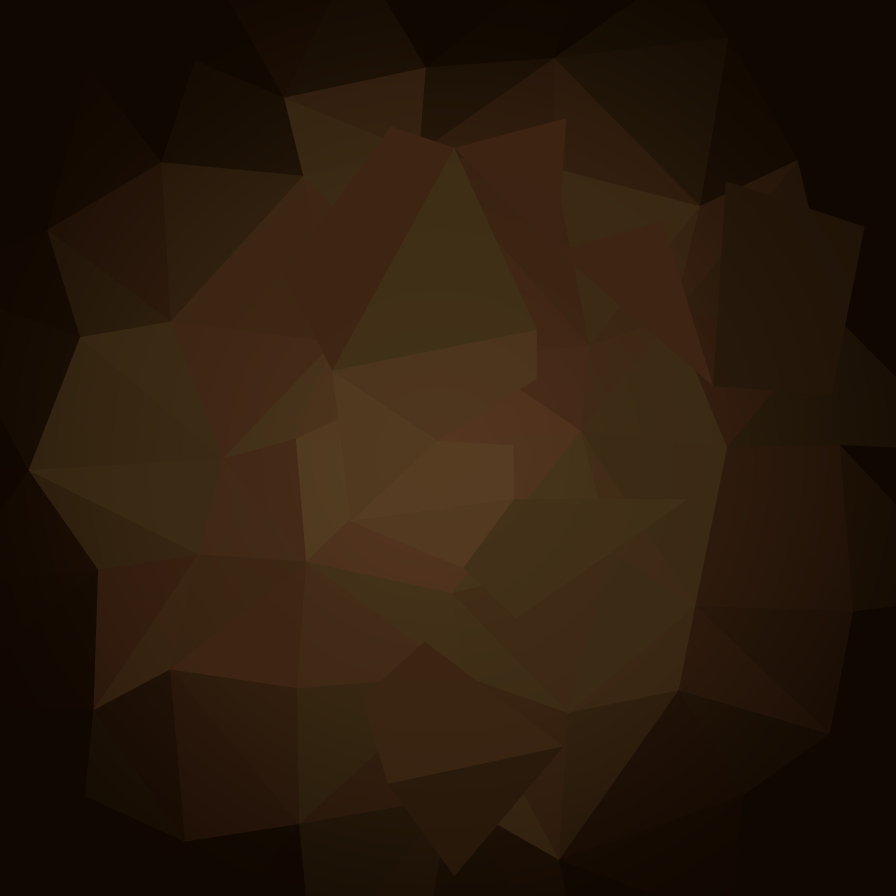
A WebGL 2 fragment shader for this background:

```glsl
#version 300 es
precision highp float;
// Low-poly backdrop: brown facets glowing at the centre and fading to a dark rim.

#define GRID 7.0
#define JITTER 0.31
#define CENTER vec2(0.490, 0.490)
#define CORE vec3(0.340, 0.240, 0.135)
#define WARM vec3(0.235, 0.152, 0.075)
#define SHADE vec3(0.062, 0.028, 0.000)
#define RADIUS_NOISE 0.085
#define FACET_SLOPE 0.35

uniform vec2 u_resolution;
out vec4 fragColor;

vec2 hash2(vec2 p) {
    vec3 q = fract(p.xyx * vec3(0.1031, 0.1030, 0.0973));
    q += dot(q, q.yzx + 33.33);
    return fract((q.xx + q.yz) * q.zy);
}

float cross2(vec2 a, vec2 b) {
    return a.x * b.y - a.y * b.x;
}

// Glow colour at a radius; hue leans from olive (-1) to red (+1)
vec3 glow(float r, float hue) {
    vec3 c = mix(CORE, WARM, smoothstep(0.0, 0.30, r));
    c = mix(c, SHADE, smoothstep(0.28, 0.56, r));
    return c * (1.0 + hue * vec3(0.02, -0.09, -0.03));
}

// Distance inside an edge; repeated corners are ignored
float edgeInside(vec2 p, vec2 a, vec2 b, float side) {
    vec2 e = b - a;
    float len = length(e);
    return len < 1e-5 ? 1.0 : side * cross2(e, p - a) / len;
}

// Smooth coverage of a convex quad, or a triangle when c equals d
float coverage(vec2 p, vec2 a, vec2 b, vec2 c, vec2 d, float px) {
    float side = sign(cross2(c - a, d - b) + 1e-7);
    float inside = min(min(edgeInside(p, a, b, side), edgeInside(p, b, c, side)),
                       min(edgeInside(p, c, d, side), edgeInside(p, d, a, side)));
    return clamp(inside / px + 0.5, 0.0, 1.0);
}

vec2 meshPoint(vec2 id) {
    return (id + 0.5 + JITTER * (2.0 * hash2(id + 17.0) - 1.0)) / GRID;
}

// Adds one mesh triangle as weighted colour
void addTriangle(inout vec4 sum, vec2 p, vec2 a, vec2 b, vec2 c, vec2 seed, float px) {
    float w = coverage(p, a, b, c, c, px);
    vec2 rnd = hash2(seed);
    float r = mix(length((a + b + c) / 3.0 - CENTER), length(p - CENTER), FACET_SLOPE);
    r = max(r + RADIUS_NOISE * (rnd.x - 0.5), 0.0);
    sum += w * vec4(glow(r, 2.0 * rnd.y - 1.0), 1.0);
}

// Jittered grid with each cell split along a random diagonal
vec3 facetMesh(vec2 p, float px) {
    vec2 cell = floor(p * GRID - 0.5);
    vec4 sum = vec4(glow(length(p - CENTER), 0.0), 1.0) * 1e-3;
    for (int j = -1; j <= 1; j++) {
        for (int i = -1; i <= 1; i++) {
            vec2 id = cell + vec2(i, j);
            vec2 a = meshPoint(id);
            vec2 b = meshPoint(id + vec2(1, 0));
            vec2 c = meshPoint(id + vec2(1, 1));
            vec2 d = meshPoint(id + vec2(0, 1));
            bool flip = hash2(id + 71.0).x > 0.5;
            addTriangle(sum, p, a, b, flip ? d : c, id + 131.0, px);
            addTriangle(sum, p, c, d, flip ? b : a, id + 197.0, px);
        }
    }
    return sum.rgb / sum.a;
}

// Lays one large facet over the mesh
void layFacet(inout vec3 col, vec2 p, vec2 a, vec2 b, vec2 c, vec2 d, float r, float hue, float px) {
    float drift = length(p - CENTER) - length((a + b + c + d) * 0.25 - CENTER);
    col = mix(col, glow(max(r + 0.15 * drift, 0.0), hue), coverage(p, a, b, c, d, px));
}

void main() {
    vec2 p = gl_FragCoord.xy / u_resolution;
    float px = 1.0 / min(u_resolution.x, u_resolution.y);
    vec3 col = facetMesh(p, px);

    // Large facets: crown, upper flanks, roof and core
    vec2 apex = vec2(0.507, 0.835), left = vec2(0.371, 0.586), right = vec2(0.599, 0.632);
    vec2 hub = vec2(0.488, 0.508), keel = vec2(0.517, 0.366), east = vec2(0.574, 0.443);
    vec2 west = vec2(0.391, 0.418), elbow = vec2(0.622, 0.720), ridge = vec2(0.632, 0.868);
    vec2 notch = vec2(0.796, 0.569);
    layFacet(col, p, apex, ridge, elbow, elbow, 0.29, 1.0, px);
    layFacet(col, p, apex, left, vec2(0.316, 0.694), vec2(0.436, 0.859), 0.27, 0.8, px);
    layFacet(col, p, elbow, vec2(0.740, 0.753), notch, notch, 0.28, 0.9, px);
    layFacet(col, p, apex, left, right, right, 0.21, -1.0, px);
    layFacet(col, p, left, right, vec2(0.599, 0.577), hub, 0.12, 0.2, px);
    layFacet(col, p, left, hub, west, west, 0.09, -0.2, px);
    layFacet(col, p, hub, vec2(0.573, 0.503), east, west, 0.03, 0.0, px);
    layFacet(col, p, west, east, keel, keel, 0.08, 0.0, px);
    layFacet(col, p, east, vec2(0.768, 0.443), vec2(0.576, 0.310), keel, 0.20, -0.9, px);

    // Outer facets: dark right wing, lower slab and its shadow
    vec2 foot = vec2(0.433, 0.125), toe = vec2(0.629, 0.167);
    layFacet(col, p, vec2(0.810, 0.798), vec2(0.965, 0.747), vec2(0.928, 0.559), notch, 0.43, -0.3, px);
    layFacet(col, p, vec2(0.404, 0.221), vec2(0.474, 0.284), toe, foot, 0.32, 0.3, px);
    layFacet(col, p, foot, toe, vec2(0.507, 0.022), vec2(0.507, 0.022), 0.41, 0.0, px);

    fragColor = vec4(col, 1.0);
}
```
